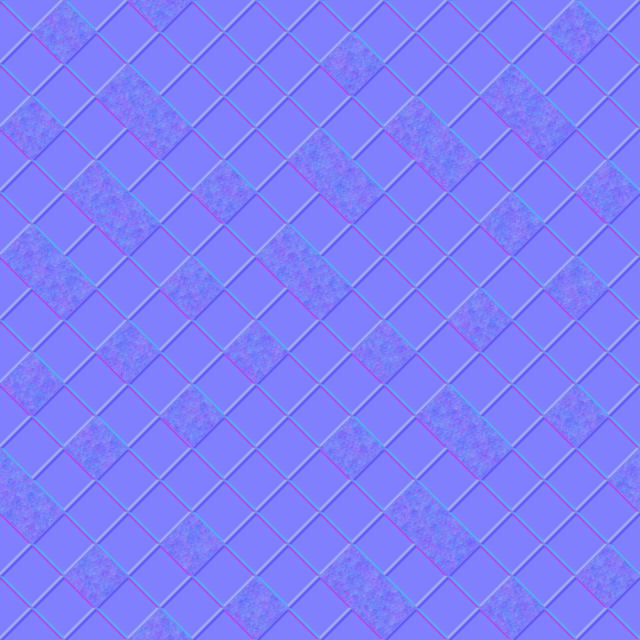
Write a Shadertoy shader that draws this texture map.

```glsl
// Normal map of a diagonal grid of bevelled tiles, with some missing over rough ground
const float REPEATS = 10.0;            // diamonds across and down
const float GAP = 0.008;               // flat joint beside each tile, in tile sides
const float CORNER_RADIUS = 0.06;
const vec2 BEVEL_WIDTH = vec2(0.050, 0.066);
const vec2 SLOPE_LOWER_LEFT = vec2(-0.38, 0.42);
const vec2 SLOPE_UPPER_RIGHT = vec2(0.40, -0.43);
const vec2 SLOPE_UPPER_LEFT = vec2(-0.22, -0.30);
const vec2 SLOPE_LOWER_RIGHT = vec2(0.25, 0.35);
const float SLOT_LENGTH = 5.0;         // spacing of the missing runs along a row
const float GRIT_FREQUENCY = 19.0;
const float GRIT_GROWTH = 1.27;
const float GRIT_SLOPE = 0.048;
const int GRIT_LAYERS = 10;
const float GROUND_SHADE = 0.025;
const int SUBSAMPLES = 3;
const float TAU = 6.2831853;

float hash(vec2 p) {
    return fract(sin(dot(p, vec2(127.1, 311.7))) * 4375.85);
}

// Missing tiles lie singly or in short runs on every second diagonal row.
bool isMissing(vec2 cell) {
    float turn = floor(cell.x / REPEATS);
    float row = cell.x - turn * REPEATS;
    if (mod(row, 2.0) > 0.5) return false;
    float shift = floor(hash(vec2(row, 40.0)) * SLOT_LENGTH);
    float along = mod(cell.y - turn * REPEATS + shift, 2.0 * REPEATS);
    float place = mod(along, SLOT_LENGTH);
    float h = hash(vec2(row + 3.0, floor(along / SLOT_LENGTH)));
    if (place < 0.5) return h < 0.95;
    if (place < 1.5) return h < 0.45;
    if (place < 2.5) return h < 0.05;
    return place < 3.5 && fract(h * 7.0) > 0.4;
}

// Warped sines with whole-number frequencies, so the ground wraps.
vec2 gritSlope(vec2 uv) {
    vec2 slope = vec2(0.0);
    float frequency = GRIT_FREQUENCY;
    float warp = 0.0;
    for (int i = 0; i < GRIT_LAYERS; i++) {
        float angle = float(i) * 2.4 + 0.7;
        vec2 wave = round(frequency * vec2(cos(angle), sin(angle)));
        float ripple = sin(TAU * dot(wave, uv) + 1.6 * warp + angle * 3.0);
        slope += normalize(wave) * vec2(1.0, -1.0) * ripple;
        warp = 0.6 * warp + ripple;
        frequency *= GRIT_GROWTH;
    }
    return slope * GRIT_SLOPE;
}

// Slope of the four bevels of one tile, mitred at its rounded corners.
vec2 bevelSlope(vec2 local) {
    vec2 edge = min(local, 1.0 - local);
    vec2 corner = max(CORNER_RADIUS - edge, 0.0);
    float depth = CORNER_RADIUS - length(corner);
    if (min(edge.x, edge.y) > CORNER_RADIUS) depth = min(edge.x, edge.y);
    bool alongX = edge.x / BEVEL_WIDTH.x < edge.y / BEVEL_WIDTH.y;
    float width = alongX ? BEVEL_WIDTH.x : BEVEL_WIDTH.y;
    float band = smoothstep(GAP * 0.5, GAP * 1.5, depth)
               * (1.0 - smoothstep(width * 0.8, width, depth));
    vec2 slope = alongX
        ? (local.x < 0.5 ? SLOPE_LOWER_LEFT : SLOPE_UPPER_RIGHT)
        : (local.y < 0.5 ? SLOPE_UPPER_LEFT : SLOPE_LOWER_RIGHT);
    return slope * band;
}

vec3 normalColor(vec2 slope) {
    float height = sqrt(max(1.0 - dot(slope, slope), 0.0));
    return 0.5 + 0.5 * vec3(slope, height);
}

void mainImage(out vec4 fragColor, in vec2 fragCoord) {
    vec3 ground = normalColor(gritSlope(fragCoord / iResolution.xy));
    ground -= GROUND_SHADE * vec3(0.4, 0.4, 1.0);

    // Average samples inside the pixel to smooth the narrow bevels.
    vec3 color = vec3(0.0);
    for (int j = 0; j < SUBSAMPLES; j++) {
        for (int i = 0; i < SUBSAMPLES; i++) {
            vec2 offset = (vec2(i, j) + 0.5) / float(SUBSAMPLES) - 0.5;
            vec2 p = (fragCoord + offset) / iResolution.xy * REPEATS;
            vec2 diagonal = vec2(p.x + p.y, p.x - p.y);
            vec2 cell = floor(diagonal);
            color += isMissing(cell) ? ground : normalColor(bevelSlope(diagonal - cell));
        }
    }
    fragColor = vec4(color / float(SUBSAMPLES * SUBSAMPLES), 1.0);
}
```
